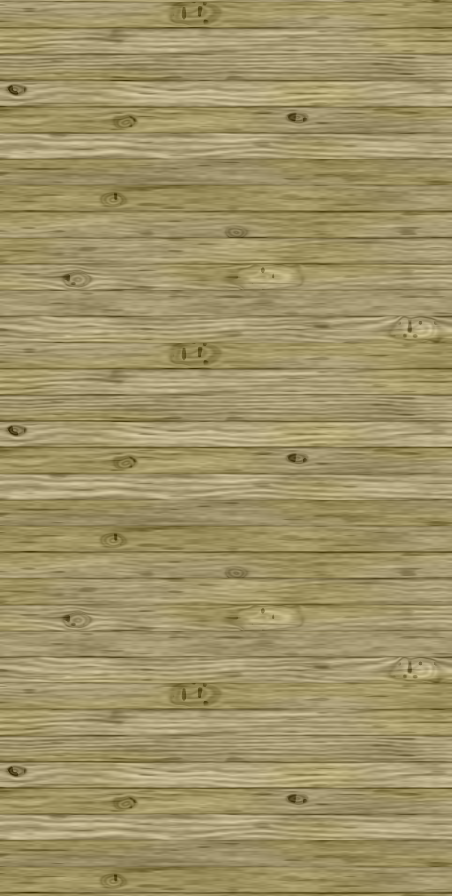
A Shadertoy shader for this texture:

```glsl
float hash(vec2 p) {
    vec3 q = fract(vec3(p.xyx) * 0.1031);
    q += dot(q, q.yzx + 33.33);
    return fract((q.x + q.y) * q.z);
}

float noise(vec2 p) {
    vec2 i = floor(p), f = fract(p);
    f = f * f * (3.0 - 2.0 * f);
    return mix(mix(hash(i), hash(i + vec2(1, 0)), f.x),
               mix(hash(i + vec2(0, 1)), hash(i + vec2(1, 1)), f.x), f.y);
}

// Per plank, from the top of the repeating set
const float tone[13] = float[](0.0, 0.01, -0.01, 0.04, -0.02, 0.03, -0.05,
                               -0.02, 0.0, -0.01, 0.01, 0.0, 0.02);
const float contrast[13] = float[](0.03, 0.07, 0.06, 0.07, 0.035, 0.085, 0.015,
                                   0.015, 0.02, 0.04, 0.05, 0.015, 0.06);
const float lineCount[13] = float[](5.0, 5.0, 6.0, 4.0, 5.0, 4.0, 6.0,
                                    5.0, 6.0, 6.0, 6.0, 4.0, 5.0);

// Knots: x and row in plank heights, half width, brightness
const vec4 knots[9] = vec4[](
    vec4(7.4, 0.46, 0.85, -0.03), vec4(0.6, 3.35, 0.35, -0.17),
    vec4(4.8, 4.6, 0.45, -0.11), vec4(11.3, 4.4, 0.35, -0.12),
    vec4(4.3, 7.55, 0.45, -0.06), vec4(9.0, 8.8, 0.4, -0.08),
    vec4(10.2, 10.55, 1.25, 0.08), vec4(2.9, 10.6, 0.5, -0.04),
    vec4(15.9, 12.5, 0.9, 0.05));

void mainImage(out vec4 fragColor, in vec2 fragCoord) {
    vec2 uv = fragCoord / iResolution.xy;
    float x = uv.x * 17.2;
    float r = (1.0 - uv.y) * 34.19 - 0.07;
    float row = mod(r, 13.0);
    int plank = min(int(row), 12);
    float f = fract(row);
    vec2 wood = vec2(x, float(plank) * 5.0 + f);

    // Knots bend the grain around them and add rings inside
    float bent = f, knotMask = 0.0, knotShade = 0.0;
    for (int i = 0; i < 9; i++) {
        vec4 k = knots[i];
        if (int(k.y) != plank) continue;
        float dy = row - k.y;
        vec2 d = vec2(x - k.x, dy) / vec2(k.z, min(0.55 * k.z, 0.45));
        d += 0.35 * (vec2(noise(wood * 3.0), noise(wood * 3.0 + 40.0)) - 0.5);
        float dist = length(d);
        bent -= dy / max(dist * dist, 1.0);
        float inside = 1.0 - smoothstep(0.75, 1.15, dist);
        float rings = 0.045 * sin(dist * 13.0 + 3.0 * noise(wood * 2.0));
        float specks = smoothstep(0.66, 0.8, noise(wood * vec2(5, 4))) * 0.22;
        knotShade += inside * (k.w + rings - specks);
        knotShade -= 0.09 * exp(-25.0 * (dist - 1.0) * (dist - 1.0));
        knotMask = max(knotMask, inside);
    }

    // Wavy growth lines, fading in and out along each plank
    float warp = 1.6 * noise(wood * vec2(0.3, 1.3)) + 0.5 * noise(wood * vec2(0.9, 3.0));
    float wave = sin(6.2832 * (bent * lineCount[plank] + warp));
    float patches = 0.35 + 1.1 * noise(wood * vec2(0.25, 2.0) + 70.0);
    float shade = tone[plank] + contrast[plank] * wave * patches * (1.0 - knotMask);

    // Fibres, stains and short dark cracks
    shade += 0.11 * (noise(wood * vec2(0.8, 11.0)) - 0.5);
    shade += 0.08 * (noise(wood * vec2(3.5, 19.0)) - 0.5);
    shade += 0.10 * (noise(wood * vec2(0.35, 1.6) + 20.0) - 0.5);
    shade -= 0.12 * smoothstep(0.78, 0.95, noise(wood * vec2(0.9, 8.0) + 90.0));
    shade += knotShade;

    // Seams of uneven depth
    float seamId = mod(floor(r + 0.5), 13.0);
    float seamDepth = 0.07 + 0.15 * hash(vec2(seamId, 8.0));
    float seamDist = abs(r - floor(r + 0.5));
    float soft = fwidth(r);
    float seam = 1.0 - smoothstep(0.03 - 0.5 * soft, 0.04 + 0.7 * soft, seamDist);
    shade -= seam * seamDepth * (0.6 + 0.6 * noise(vec2(x * 0.7, seamId * 3.0)));

    vec3 color = vec3(0.645, 0.595, 0.445) + shade;
    color.b -= 0.045 * smoothstep(0.4, 0.8, noise(wood * vec2(0.25, 0.9) + 55.0));
    fragColor = vec4(clamp(color, 0.0, 1.0), 1.0);
}
```
